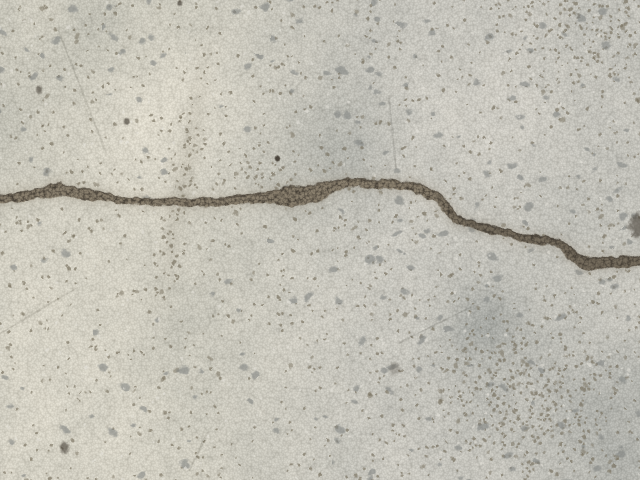
Reproduce this texture procedurally as a Shadertoy shader.

```glsl
// Weathered concrete slab split by a ragged, soil-filled crack.

const vec3 CONCRETE_WARM = vec3(0.795, 0.784, 0.735);
const vec3 CONCRETE_COOL = vec3(0.755, 0.750, 0.720);
const vec3 SOIL_DARK = vec3(0.27, 0.245, 0.21);
const vec3 SOIL_LIGHT = vec3(0.54, 0.50, 0.43);
const vec3 PIT_BROWN = vec3(0.46, 0.43, 0.36);
const vec3 FLECK_GRAY = vec3(0.51, 0.52, 0.51);
const float GRAIN_AMOUNT = 0.13;
const float CRACK_ROUGHNESS = 0.0036;

// Crack path: x, y, half width
const int CRACK_POINTS = 16;
const vec3 CRACK[CRACK_POINTS] = vec3[](
    vec3(-0.01, 0.581, 0.008), vec3(0.125, 0.606, 0.013), vec3(0.188, 0.594, 0.011),
    vec3(0.278, 0.580, 0.007), vec3(0.443, 0.578, 0.009), vec3(0.538, 0.589, 0.010),
    vec3(0.611, 0.590, 0.023), vec3(0.663, 0.599, 0.017), vec3(0.715, 0.620, 0.008),
    vec3(0.859, 0.613, 0.009), vec3(0.911, 0.589, 0.011), vec3(0.951, 0.542, 0.008),
    vec3(1.094, 0.503, 0.009), vec3(1.160, 0.495, 0.008), vec3(1.219, 0.450, 0.014),
    vec3(1.345, 0.457, 0.010));

// Broad tonal patches: x, y, radius, brightness change
const vec4 PATCHES[11] = vec4[](
    vec4(0.21, 0.93, 0.13, -0.05), vec4(0.30, 0.76, 0.17, 0.04), vec4(0.69, 0.69, 0.12, -0.05),
    vec4(1.02, 0.32, 0.08, -0.08), vec4(1.30, 0.17, 0.12, -0.06), vec4(0.23, 0.22, 0.20, 0.03),
    vec4(0.37, 0.30, 0.10, -0.03), vec4(1.10, 0.18, 0.15, -0.02), vec4(0.97, 0.76, 0.16, 0.02),
    vec4(0.00, 0.77, 0.10, -0.04), vec4(1.29, 0.03, 0.08, -0.05));

// Single dark spots: x, y, radius, strength
const vec4 SPOTS[7] = vec4[](
    vec4(0.578, 0.670, 0.006, 0.95), vec4(0.082, 0.814, 0.008, 0.60), vec4(0.264, 0.747, 0.007, 0.65),
    vec4(0.374, 0.993, 0.006, 0.65), vec4(0.821, 0.231, 0.016, 0.28), vec4(1.328, 0.530, 0.026, 0.60),
    vec4(0.135, 0.066, 0.013, 0.60));

// Scratches: start, end
const vec4 SCRATCHES[5] = vec4[](
    vec4(0.12, 0.94, 0.222, 0.68), vec4(0.0, 0.305, 0.16, 0.40), vec4(0.81, 0.80, 0.825, 0.65),
    vec4(0.83, 0.285, 0.98, 0.36), vec4(0.395, 0.02, 0.433, 0.10));

vec3 hash3(vec2 p) {
    vec3 q = fract(p.xyx * vec3(0.1031, 0.1030, 0.0973));
    q += dot(q, q.yxz + 33.33);
    return fract((q.xxy + q.yzz) * q.zyx);
}

// Cellular noise: distance to nearest seed, random id of that seed
vec2 cells(vec2 p) {
    vec2 base = floor(p), nearest = vec2(9.0, 0.0);
    for (int j = -1; j <= 1; j++)
    for (int i = -1; i <= 1; i++) {
        vec2 cell = base + vec2(i, j);
        vec3 h = hash3(cell + 50.0);
        float d = length(cell + h.xy - p);
        if (d < nearest.x) nearest = vec2(d, h.z);
    }
    return nearest;
}

// Layered, rotated sines, roughly -1 to 1
float waves(vec2 p) {
    float sum = 0.0, amp = 0.5;
    for (int i = 0; i < 5; i++) {
        sum += amp * sin(p.x + 1.6 * sin(p.y + float(i)));
        p = mat2(1.3, 1.4, -1.4, 1.3) * p + 2.7;
        amp *= 0.6;
    }
    return sum;
}

// Scattered blotches; density is the share of cells filled
float pits(vec2 p, float scale, float density, float size) {
    vec2 c = cells(p * scale + 0.18 * vec2(waves(p * scale * 2.0), waves(p.yx * scale * 2.0)));
    float radius = size * (0.45 + 0.55 * fract(c.y * 37.0));
    float soft = 0.7 * scale / iResolution.y + 0.04;
    return step(c.y, density) * (1.0 - smoothstep(radius - soft, radius + soft, c.x));
}

float blob(vec2 p, vec2 center, vec2 radius) {
    vec2 q = (p - center) / radius;
    return exp(-dot(q, q));
}

float along(vec2 p, vec2 a, vec2 b) {
    return clamp(dot(p - a, b - a) / dot(b - a, b - a), 0.0, 1.0);
}

// Signed distance to the crack edge, and height across it (-1 to 1)
vec2 crackField(vec2 p) {
    vec2 field = vec2(9.0, 0.0);
    for (int i = 0; i < CRACK_POINTS - 1; i++) {
        vec3 c = mix(CRACK[i], CRACK[i + 1], along(p, CRACK[i].xy, CRACK[i + 1].xy));
        float d = length(p - c.xy) - c.z;
        if (d < field.x) field = vec2(d, (p.y - c.y) / c.z);
    }
    return field;
}

void mainImage(out vec4 fragColor, in vec2 fragCoord) {
    vec2 p = fragCoord / iResolution.y;
    float pixel = 1.0 / iResolution.y;

    // Slab tone, clouds and patches
    vec3 color = mix(CONCRETE_WARM, CONCRETE_COOL, smoothstep(0.3, 0.9, p.x));
    float tone = 0.018 * waves(p * vec2(9.0, 6.0)) + 0.012 * waves(p * 31.0);
    for (int i = 0; i < 11; i++)
        tone += PATCHES[i].w * blob(p, PATCHES[i].xy, vec2(PATCHES[i].z));
    color += tone * vec3(1.12, 1.0, 0.9);

    // Fine mineral grain
    float grain = 0.5 * cells(p * 210.0).x + 0.3 * cells(p * 105.0 + 7.0).x + 0.2 * cells(p * 48.0).x;
    color += GRAIN_AMOUNT * (0.48 - grain) * 1.6;

    // Brown pits, gathered in clusters and along a slanted streak
    float streak = blob(p, vec2(0.385 + 0.175 * (p.y - 0.64), 0.64), vec2(0.022, 0.20));
    float cluster = blob(p, vec2(1.09, 0.18), vec2(0.17, 0.14)) + blob(p, vec2(1.20, 0.96), vec2(0.13, 0.10))
        + 0.7 * blob(p, vec2(0.52, 0.64), vec2(0.06, 0.04)) + 0.8 * streak;
    color = mix(color, PIT_BROWN, 0.65 * pits(p, 95.0, 0.09 + 0.48 * cluster, 0.36));
    color = mix(color, PIT_BROWN, 0.50 * pits(p + 3.1, 52.0, 0.06 + 0.25 * cluster, 0.26));
    color = mix(color, PIT_BROWN, 0.14 * streak);

    // Gray flecks and pale chips
    float flecked = 0.12 + 0.12 * smoothstep(0.5, 0.8, p.x) + 0.35 * blob(p, vec2(0.24, 0.94), vec2(0.14, 0.12));
    color = mix(color, FLECK_GRAY, 0.60 * pits(p * vec2(0.8, 1.0) + 1.7, 34.0, flecked, 0.26));
    color = mix(color, vec3(0.90, 0.89, 0.86), 0.6 * pits(p + 5.3, 70.0, 0.05, 0.24));

    // Scratches and single spots
    for (int i = 0; i < 5; i++) {
        vec4 s = SCRATCHES[i];
        float d = length(p - mix(s.xy, s.zw, along(p, s.xy, s.zw))) + 0.001 * waves(p * 60.0);
        color -= 0.08 * (1.0 - smoothstep(0.0, 0.0015 + pixel, abs(d)));
    }
    for (int i = 0; i < 7; i++) {
        vec4 s = SPOTS[i];
        float d = length((p - s.xy) * vec2(1.15, 0.9)) + 0.22 * s.z * waves(p * 140.0);
        color = mix(color, SOIL_DARK, s.w * (1.0 - smoothstep(0.45 * s.z, s.z + pixel, d)));
    }

    // Crack: dusty rim, crumbly soil, shaded upper lip
    vec2 ragged = vec2(waves(p * 75.0), waves(p.yx * 90.0 + 4.0)) * CRACK_ROUGHNESS;
    vec2 crack = crackField(p + ragged);
    color = mix(color, SOIL_LIGHT, 0.28 * exp(-max(crack.x, 0.0) * 110.0));
    float crumbs = 0.6 * cells(p * 120.0).x + 0.4 * cells(p * 230.0).x;
    vec3 soil = mix(SOIL_LIGHT, SOIL_DARK, smoothstep(0.15, 0.9, crumbs));
    float lip = smoothstep(-0.005, 0.0, crack.x) * smoothstep(-0.3, 0.8, crack.y);
    soil = mix(soil, SOIL_DARK, 0.6 * lip + 0.3 * smoothstep(0.85, 1.0, p.x));
    color = mix(color, soil, 1.0 - smoothstep(-pixel, pixel, crack.x));

    fragColor = vec4(clamp(color, 0.0, 1.0), 1.0);
}
```
